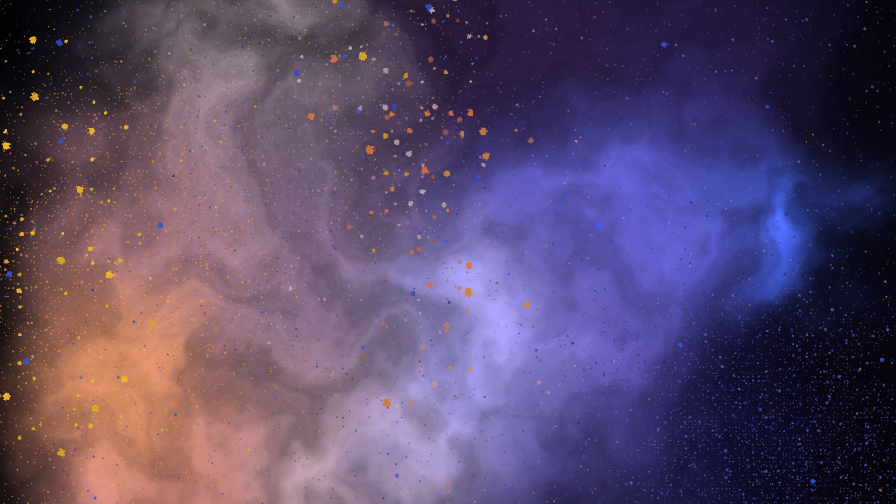
Reproduce this background procedurally as a Shadertoy shader.

```glsl
vec2 hash22(vec2 p) {
    vec3 q = fract(p.xyx * vec3(0.1031, 0.1030, 0.0973));
    q += dot(q, q.yzx + 33.33);
    return fract((q.xx + q.yz) * q.zy);
}

float gradientNoise(vec2 p) {
    vec2 cell = floor(p), f = fract(p);
    vec2 u = f * f * f * (f * (f * 6.0 - 15.0) + 10.0);
    vec2 e = vec2(0.0, 1.0);
    float a = dot(hash22(cell) * 2.0 - 1.0, f);
    float b = dot(hash22(cell + e.yx) * 2.0 - 1.0, f - e.yx);
    float c = dot(hash22(cell + e.xy) * 2.0 - 1.0, f - e.xy);
    float d = dot(hash22(cell + e.yy) * 2.0 - 1.0, f - e.yy);
    return mix(mix(a, b, u.x), mix(c, d, u.x), u.y);
}

float fbm(vec2 p) {
    float sum = 0.0, gain = 1.0;
    for (int i = 0; i < 5; i++) {
        sum += gain * gradientNoise(p);
        p = mat2(1.6, 1.2, -1.2, 1.6) * p + 7.3;
        gain *= 0.5;
    }
    return sum;
}

// Soft ellipse with a flat core
float puff(vec2 p, vec2 centre, vec2 radius) {
    float d = length((p - centre) / radius);
    return exp(-d * d * d);
}

vec3 addPuff(vec3 base, vec2 p, vec2 centre, vec2 radius, vec3 tint, float opacity) {
    return mix(base, tint, opacity * puff(p, centre, radius));
}

// Jittered grains: x is coverage, y is a random tone
vec2 specks(vec2 p, float cells, float share, float size, float pixel) {
    vec2 q = p * cells, cell = floor(q);
    vec2 centre = 0.3 + 0.4 * hash22(cell + 17.3);
    vec2 tone = hash22(cell + cells + 51.7);
    float radius = size * mix(0.35, 1.0, tone.x * tone.x);
    float d = length(q - cell - centre) + radius * 0.9 * gradientNoise(q * 7.0);
    float blur = 0.7 * pixel * cells;
    float cover = 1.0 - smoothstep(radius - blur, radius + blur, d);
    return vec2(cover * step(hash22(cell + cells).x, share), tone.y);
}

vec3 smoke(vec2 p, float billow) {
    vec3 color = vec3(0.022, 0.016, 0.05);
    // Dark violet haze
    color = addPuff(color, p, vec2(1.25, 0.86), vec2(0.38, 0.30), vec3(0.16, 0.11, 0.30), 0.85);
    color = addPuff(color, p, vec2(0.93, 0.85), vec2(0.30, 0.40), vec3(0.18, 0.11, 0.26), 0.85);
    color = addPuff(color, p, vec2(1.36, 0.16), vec2(0.24, 0.30), vec3(0.08, 0.07, 0.26), 0.65);
    // Blue cloud
    color = addPuff(color, p, vec2(1.53, 0.55), vec2(0.18, 0.15), vec3(0.20, 0.30, 0.72), 0.8 + 0.5 * billow);
    color = addPuff(color, p, vec2(1.25, 0.55), vec2(0.28, 0.23), vec3(0.34, 0.36, 0.80), 0.9);
    color = addPuff(color, p, vec2(1.08, 0.28), vec2(0.27, 0.36), vec3(0.40, 0.36, 0.74), 0.9);
    // Grey plume and mauve middle
    color = addPuff(color, p, vec2(0.47, 0.88), vec2(0.30, 0.42), vec3(0.46, 0.41, 0.44), 0.85 + 0.4 * billow);
    color = addPuff(color, p, vec2(0.60, 0.43), vec2(0.36, 0.32), vec3(0.56, 0.46, 0.59), 0.85);
    // Warm cloud
    color = addPuff(color, p, vec2(0.24, 0.48), vec2(0.28, 0.28), vec3(0.56, 0.39, 0.42), 0.8);
    color = addPuff(color, p, vec2(0.33, 0.06), vec2(0.35, 0.26), vec3(0.80, 0.52, 0.48), 0.9);
    color = addPuff(color, p, vec2(0.24, 0.26), vec2(0.20, 0.22), vec3(0.87, 0.56, 0.38), 0.8);
    // Pale front
    color = addPuff(color, p, vec2(0.71, 0.08), vec2(0.23, 0.24), vec3(0.68, 0.58, 0.64), 0.8);
    color = addPuff(color, p, vec2(0.92, 0.30), vec2(0.19, 0.29), vec3(0.58, 0.56, 0.84), 0.85);
    return color * (1.0 + 0.45 * billow);
}

vec3 addSpecks(vec3 base, vec2 grain, vec3 tintA, vec3 tintB, float opacity) {
    return mix(base, mix(tintA, tintB, grain.y), grain.x * opacity);
}

void mainImage(out vec4 fragColor, in vec2 fragCoord) {
    vec2 p = fragCoord / iResolution.y;
    float pixel = 1.0 / iResolution.y;
    vec3 gold = vec3(0.96, 0.74, 0.18), rust = vec3(0.82, 0.42, 0.27);
    vec3 blue = vec3(0.20, 0.28, 0.72), pale = vec3(0.78, 0.70, 0.74);

    // Billowing smoke
    vec2 warp = vec2(fbm(p * 3.0 + 2.7), fbm(p * 3.0 + 19.1));
    float billow = fbm(p * 4.0 + warp * 1.5 + 5.0);
    vec3 color = smoke(p + 0.12 * warp, billow);
    color *= mix(0.25, 1.0, smoothstep(-0.02, 0.13, p.x + 0.1 * warp.x));

    // Fine powder
    float plume = puff(p, vec2(0.58, 0.75), vec2(0.32, 0.42));
    float night = puff(p, vec2(1.52, 0.12), vec2(0.32, 0.32));
    float warm = puff(p, vec2(0.20, 0.42), vec2(0.28, 0.42));
    for (int i = 0; i < 3; i++) {
        float cells = 75.0 + 37.0 * float(i);
        vec2 grain = specks(p, cells, 0.04 + 0.28 * plume, 0.22, pixel);
        color = addSpecks(color, grain, color * 0.5, pale, 0.55);
        grain = specks(p + 3.1, cells, 0.02 + 0.36 * night, 0.24, pixel);
        color = addSpecks(color, grain, blue * 0.6, vec3(0.42, 0.40, 0.78), 0.75);
        grain = specks(p + 6.7, cells, 0.22 * warm, 0.22, pixel);
        color = addSpecks(color, grain, rust, gold, 0.7);
    }

    // Larger crumbs
    float stream = puff(p, vec2(0.82, 0.70), vec2(0.17, 0.48));
    float left = puff(p, vec2(0.08, 0.48), vec2(0.22, 0.40));
    color = addSpecks(color, specks(p + 1.3, 34.0, 0.22 * left, 0.28, pixel), gold, gold * 0.85, 0.95);
    color = addSpecks(color, specks(p + 4.9, 26.0, 0.30 * stream, 0.24, pixel), rust, gold * 0.8, 0.9);
    color = addSpecks(color, specks(p + 8.2, 42.0, 0.30 * stream, 0.26, pixel), rust * 0.7, pale, 0.85);
    color = addSpecks(color, specks(p + 9.6, 30.0, 0.03 + 0.06 * stream, 0.20, pixel), blue, blue * 1.3, 0.8);

    fragColor = vec4(clamp(color, 0.0, 1.0), 1.0);
}
```
